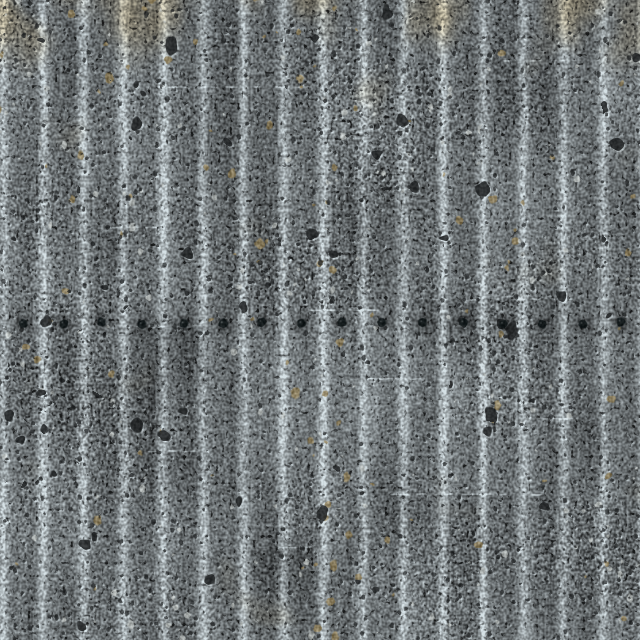
Write a Shadertoy shader that draws this texture.

```glsl
// Weathered corrugated sheet: sixteen pale vertical ridges over gritty grey,
// with a row of dark bolts across the middle. Gradient noise gives grain and
// stains; hashed cells scatter embossed pits, ochre grit and short seams.

vec2 hash2(vec2 p) {
    vec3 q = fract(p.xyx * vec3(0.1031, 0.1030, 0.0973));
    q += dot(q, q.yzx + 33.33);
    return fract((q.xx + q.yz) * q.zy);
}

vec2 gradientAt(vec2 cell) {
    float angle = 6.2832 * hash2(cell).x;
    return vec2(cos(angle), sin(angle));
}

// Gradient noise, roughly -0.7 to 0.7
float noise(vec2 p) {
    vec2 i = floor(p), f = p - i, e = vec2(1, 0);
    vec2 u = f * f * f * (f * (f * 6.0 - 15.0) + 10.0);
    float low = mix(dot(gradientAt(i), f), dot(gradientAt(i + e), f - e), u.x);
    float high = mix(dot(gradientAt(i + e.yx), f - e.yx), dot(gradientAt(i + 1.0), f - 1.0), u.x);
    return mix(low, high, u.y);
}

float fbm(vec2 p) {
    return noise(p) + 0.5 * noise(p * 2.03 + 17.0) + 0.25 * noise(p * 4.1 + 41.0);
}

// Coverage of ragged spots, at most one per cell of a jittered grid
float spots(vec2 uv, float scale, float density, float seed) {
    vec2 p = uv * scale;
    p += 0.16 * vec2(noise(p * 2.7 + seed), noise(p * 2.7 + seed + 31.0));
    float soft = 0.8 * scale / iResolution.y, cover = 0.0;
    for (int y = -1; y <= 1; y++)
    for (int x = -1; x <= 1; x++) {
        vec2 cell = floor(p) + vec2(x, y);
        vec2 jitter = hash2(cell + seed), kind = hash2(cell + seed + 71.0);
        vec2 d = (p - cell - jitter) * vec2(1.0, mix(0.65, 1.2, jitter.x));
        float radius = mix(0.10, 0.34, kind.y * kind.y);
        float spot = 1.0 - smoothstep(radius - soft, radius + soft, length(d));
        cover = max(cover, spot * step(kind.x, density));
    }
    return cover;
}

float pits(vec2 uv, float wear) {
    float small = spots(uv, 92.0, 0.16 + 0.34 * wear, 5.0);
    float large = spots(uv, 30.0, 0.05 + 0.13 * wear, 113.0);
    return max(0.85 * small, large);
}

void mainImage(out vec4 fragColor, in vec2 fragCoord) {
    vec2 uv = fragCoord / iResolution.xy;
    float pixel = 1.0 / iResolution.y;
    float wear = smoothstep(-0.15, 0.55, fbm(uv * 4.5 + 9.0));
    float stain = fbm(uv * vec2(7.0, 4.0) + 23.0);

    // Corrugation: narrow crest, with a darker flank on its left
    float across = uv.x * 16.0 - 0.09 + 0.07 * noise(uv * vec2(16.0, 9.0));
    float t = fract(across + 0.5) - 0.5;
    float strength = 0.8 + 0.3 * hash2(vec2(floor(across + 0.5), 3.0)).x
                   + 0.35 * noise(vec2(floor(across + 0.5) * 3.7, uv.y * 5.0));
    float crest = exp(-t * t * 75.0);
    float tone = 0.455 + 0.23 * strength * crest;
    tone -= 0.045 * exp(-pow((t + 0.27) * 7.0, 2.0));
    tone += 0.025 * cos(6.2832 * t);

    // Stains, vertical streaks and fine grit
    tone += 0.10 * stain + 0.07 * noise(vec2(uv.x * 75.0, uv.y * 4.0));
    float grit = noise(uv * vec2(235.0, 215.0)) + 0.6 * noise(uv * 120.0 + 57.0);
    tone += grit * (0.27 + 0.10 * wear + 0.08 * crest);
    tone -= 0.25 * smoothstep(0.22, 0.5, noise(uv * vec2(165.0, 145.0) + 83.0));

    // Short broken seams, each with a faint change of tone beneath
    for (int i = 0; i < 11; i++) {
        vec2 start = hash2(vec2(i, 19)), size = hash2(vec2(i, 47));
        float y = uv.y - start.y - 0.002 * noise(vec2(uv.x * 40.0, float(i)));
        float span = 0.10 + 0.16 * size.x;
        float inside = smoothstep(0.0, 0.006, uv.x - start.x + 0.1)
                     * smoothstep(0.0, 0.006, start.x - 0.1 + span - uv.x);
        float line = 1.0 - smoothstep(0.0006, 0.0006 + pixel, abs(y));
        tone += 0.22 * inside * line * smoothstep(-0.2, 0.2, noise(uv * 65.0));
        tone += (size.y - 0.6) * 0.10 * inside * step(y, 0.0) * smoothstep(-0.16, 0.0, y);
    }

    // Pits with a lit lower right lip
    float pit = pits(uv, wear);
    float lip = max(pits(uv + vec2(-0.0022, 0.0024), wear) - pit, 0.0);
    tone += 0.20 * lip;
    vec3 color = clamp(tone, 0.10, 0.88) * vec3(0.955, 1.005, 1.025);

    // Brown weathering along the top, ochre and pale grit
    float brown = smoothstep(0.90, 1.0, uv.y + 0.06 * stain) * smoothstep(-0.2, 0.4, stain);
    brown += 0.35 * smoothstep(0.35, 0.8, fbm(uv * 6.0 + 67.0));
    color *= mix(vec3(1), vec3(1.05, 0.96, 0.82), min(brown, 1.0));
    color = mix(color, vec3(0.56, 0.49, 0.33) + 0.2 * grit, 0.75 * spots(uv, 48.0, 0.045, 211.0));
    color = mix(color, vec3(0.76, 0.78, 0.77) + 0.2 * grit, 0.7 * spots(uv, 64.0, 0.02 + 0.1 * wear, 307.0));
    color = mix(color, vec3(0.13, 0.14, 0.145) + 0.06 * grit, 0.88 * pit);

    // One bolt in each trough, in a soft dark halo
    float column = floor(uv.x * 16.0);
    vec2 shift = hash2(vec2(column, 91.0)) - 0.5;
    vec2 bolt = uv - vec2((column + 0.56 + 0.08 * shift.x) / 16.0, 0.495 + 0.004 * shift.y);
    float edge = length(bolt) + 0.0022 * noise(uv * 170.0);
    float head = 1.0 - smoothstep(0.0068 - pixel, 0.0068 + pixel, edge);
    float glint = exp(-dot(bolt - vec2(-0.002, 0.002), bolt - vec2(-0.002, 0.002)) * 400000.0);
    color *= 1.0 - 0.38 * exp(-dot(bolt, bolt) * 7000.0);
    color = mix(color, vec3(0.07, 0.095, 0.10) + 0.08 * grit + 0.18 * glint, 0.94 * head);

    fragColor = vec4(clamp(color, 0.0, 1.0), 1.0);
}
```
